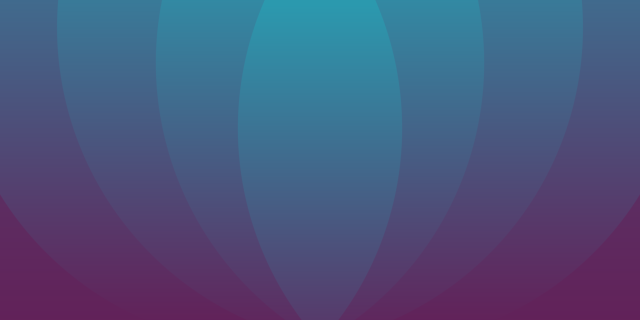
This background is drawn by a Shadertoy shader. Its source:

```glsl
// A fan of translucent petals over a vertical teal-to-plum gradient.
// Unit circles swing about a pivot below the canvas; mirroring each one
// gives a petal, and every petal lifts the mix towards teal.

const vec3 PLUM = vec3(0.388, 0.120, 0.341);
const vec3 TEAL = vec3(0.169, 0.600, 0.684);

const int PETALS = 4;
const float PIVOT_Y = -0.07;
const float WIDEST_ANGLE = radians(-8.6);
const float ANGLE_STEP = radians(18.87);

// Teal added at the bottom (x) and the further rise up to the top (y)
const vec2 BASE_TINT = vec2(0.025, 0.25);
const vec2 PETAL_TINT[PETALS] = vec2[PETALS](
    vec2(0.005, 0.34), vec2(0.04, 0.09), vec2(0.05, 0.07), vec2(0.11, 0.03));

float tintAt(vec2 tint, float height) {
    return tint.x + tint.y * height;
}

// Signed distance to a unit circle through the pivot, leaning by angle
float leaningCircle(vec2 p, float angle) {
    vec2 center = vec2(-sin(angle), PIVOT_Y + cos(angle));
    return length(p - center) - 1.0;
}

float coverage(float distanceToEdge, float pixel) {
    return 1.0 - smoothstep(-0.75 * pixel, 0.75 * pixel, distanceToEdge);
}

void mainImage(out vec4 fragColor, in vec2 fragCoord) {
    // Height runs from 0 to 1; x is folded about the centre line
    float pixel = 1.0 / iResolution.y;
    vec2 p = (fragCoord - vec2(0.5 * iResolution.x, 0.0)) * pixel;
    p.x = abs(p.x);

    // Stack the petals from the widest to the narrowest
    float teal = tintAt(BASE_TINT, p.y);
    for (int i = 0; i < PETALS; i++) {
        float angle = WIDEST_ANGLE + ANGLE_STEP * float(i);
        float petal = coverage(leaningCircle(p, angle), pixel);
        teal += petal * tintAt(PETAL_TINT[i], p.y);
    }

    fragColor = vec4(mix(PLUM, TEAL, clamp(teal, 0.0, 1.0)), 1.0);
}
```
